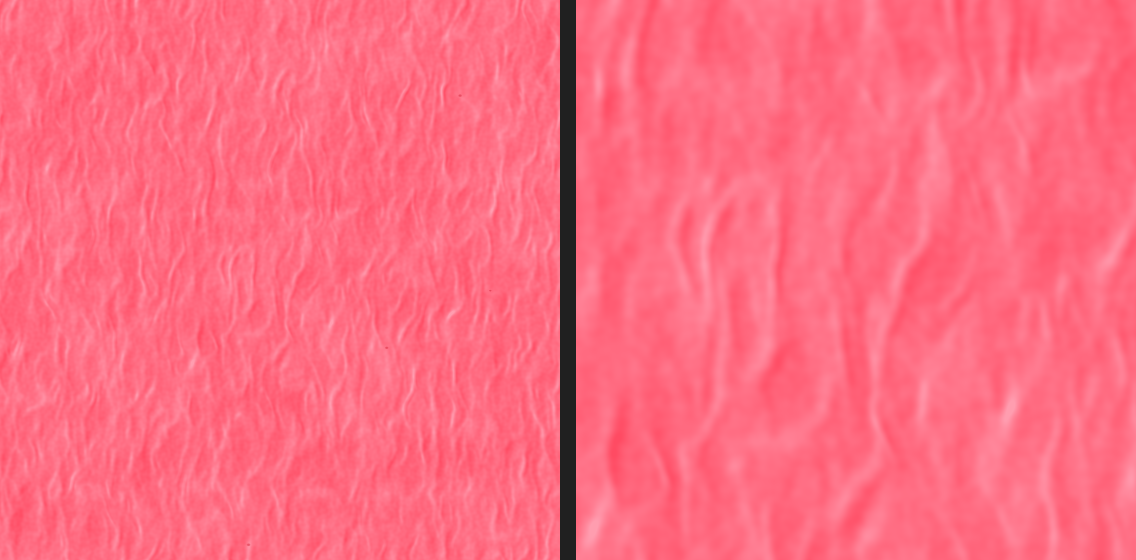
Left, the full canvas; right, a detail of the centre.
A Shadertoy shader for this texture:

```glsl
// Coral pink sheet with dense, wavy, mostly vertical wrinkles lit from the upper left.

const vec3 DEEP_CORAL = vec3(1.00, 0.35, 0.44);
const vec3 PALE_PINK  = vec3(1.00, 0.51, 0.59);
const vec3 SPECK_RED  = vec3(0.85, 0.17, 0.25);

// Integer hash: two random values in 0..1 per lattice cell
vec2 hash2(vec2 cell, float seed) {
    uvec3 q = uvec3(ivec3(vec3(cell, seed))) * uvec3(1597334673u, 3812015801u, 2798796415u);
    uint n = q.x ^ q.y ^ q.z;
    n = (n ^ (n >> 15)) * 2246822519u;
    n = (n ^ (n >> 13)) * 3266489917u;
    n ^= n >> 16;
    return vec2(n & 65535u, n >> 16) / 65535.0;
}

float cornerSlope(vec2 cell, vec2 offset, float seed) {
    float angle = 6.2832 * hash2(cell, seed).x;
    return dot(vec2(cos(angle), sin(angle)), offset);
}

// Gradient noise, roughly -0.7..0.7
float noise(vec2 p, float seed) {
    vec2 i = floor(p), f = p - i;
    vec2 u = f * f * f * (f * (f * 6.0 - 15.0) + 10.0);
    vec2 x = vec2(1.0, 0.0), y = vec2(0.0, 1.0);
    float low  = mix(cornerSlope(i, f, seed), cornerSlope(i + x, f - x, seed), u.x);
    float high = mix(cornerSlope(i + y, f - y, seed), cornerSlope(i + 1.0, f - 1.0, seed), u.x);
    return mix(low, high, u.y);
}

// Narrow crests along the zero lines of stretched noise, fading in and out
float creases(vec2 p, vec2 frequency, float width, float seed) {
    float n = noise(p * frequency, seed) / width;
    float strength = smoothstep(-0.35, 0.25, noise(p * frequency * vec2(0.8, 1.1), seed + 1.0));
    return exp(-n * n) * mix(0.3, 1.0, strength);
}

// Relief of the sheet: long folds, short wrinkles and a soft fine grain
float relief(vec2 p) {
    vec2 bend = vec2(noise(p * vec2(14.0, 11.0), 1.0), noise(p * 9.0, 2.0));
    float ripple = noise(p * vec2(34.0, 28.0), 3.0);
    vec2 q = p + bend * vec2(0.022, 0.030) + vec2(ripple * 0.009, 0.0);
    float folds = creases(q, vec2(27.0, 9.0), 0.18, 10.0);
    float wrinkles = creases(q + 3.7, vec2(40.0, 16.0), 0.22, 20.0);
    float swell = noise(q * vec2(36.0, 13.0), 30.0);
    float grain = noise(p * vec2(88.0, 58.0), 40.0);
    return 0.75 * folds + 0.60 * wrinkles + 0.75 * swell + 0.32 * grain;
}

// Rare small dark flecks, at most one per cell
float specks(vec2 p, float frequency, float share) {
    vec2 cell = floor(p * frequency);
    vec2 center = 0.2 + 0.6 * hash2(cell, 50.0);
    vec2 pick = hash2(cell, 51.0);
    float radius = mix(0.04, 0.09, pick.y);
    float d = length((fract(p * frequency) - center) * vec2(1.0, 1.3));
    return step(pick.x, share) * (1.0 - smoothstep(radius * 0.2, radius, d));
}

void mainImage(out vec4 fragColor, in vec2 fragCoord) {
    vec2 p = fragCoord / iResolution.y;

    // Side light from the slope, plus a lift on the crests
    vec2 lightStep = vec2(0.0026, -0.0016);
    float slope = relief(p + lightStep) - relief(p - lightStep);
    float height = relief(p) - 0.45;
    float glint = pow(max(slope, 0.0), 2.0);

    // Slow unevenness and faint surface mottling
    float broad = noise(p * vec2(5.0, 4.0), 60.0) + 0.7 * noise(p * vec2(13.0, 9.0), 62.0);
    float mottle = noise(p * 140.0, 61.0);

    float tone = 0.46 + 0.72 * slope + 0.38 * height + 0.30 * glint;
    tone += 0.26 * broad + 0.20 * mottle;

    vec3 color = mix(DEEP_CORAL, PALE_PINK, clamp(tone, -0.35, 1.65));
    color = mix(color, SPECK_RED, 0.55 * specks(p, 14.0, 0.04));
    fragColor = vec4(clamp(color, 0.0, 1.0), 1.0);
}
```
